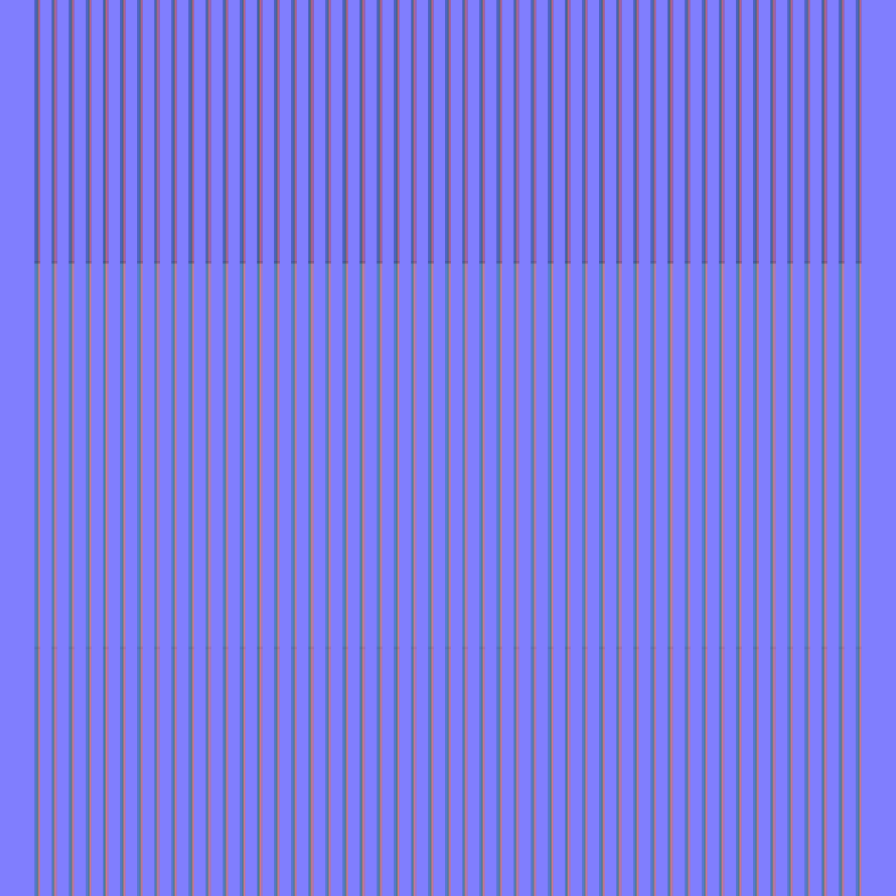
This texture map is drawn by a Shadertoy shader. Its source:

```glsl
// Tangent-space normal map of a panel with fine vertical grooves in three stacked bands.

const float LINE_COUNT = 49.0;
const float PITCH = 0.019097;          // spacing of grooves, canvas widths
const float FIRST_LINE = 0.04167;      // centre of the leftmost groove
const float OUTER_WALL = 0.0033;       // half width of a groove
const float INNER_WALL = 0.0017;       // where the walls become steep
const float CREASE = 0.0005;           // half width of the groove floor
const float CREASE_SHIFT = 0.0006;     // sideways drift of the floor
const float UPPER_SEAM = 0.707;
const float LOWER_SEAM = 0.277;
const float SEAM_HALF = 0.0015;
const float WEAR = 0.14;               // strength variation between grooves

const vec3 FLAT = vec3(0.502, 0.495, 0.995);
const vec3 LEFT_SOFT = vec3(0.34, 0.49, 0.83);
const vec3 LEFT_STEEP = vec3(0.30, 0.50, 0.64);
const vec3 FLOOR_COLOR = vec3(0.53, 0.50, 0.53);
const vec3 RIGHT_STEEP = vec3(0.79, 0.49, 0.59);
const vec3 RIGHT_SOFT = vec3(0.63, 0.48, 0.77);
const vec3 UPPER_TINT = vec3(0.90, 0.80, 0.93);
const vec3 LOWER_TINT = vec3(1.0, 0.96, 0.98);

float hash(float n) {
    return fract(sin(n * 91.7 + 3.1) * 4375.5);
}

// Share of a pixel centred at x that lies between two edges.
float coverage(float x, float left, float right, float pixel) {
    float lo = max(left, x - 0.5 * pixel);
    float hi = min(right, x + 0.5 * pixel);
    return max(hi - lo, 0.0) / pixel;
}

void mainImage(out vec4 fragColor, in vec2 fragCoord) {
    vec2 uv = fragCoord / iResolution.xy;
    vec2 pixel = 1.0 / iResolution.xy;

    // Nearest groove; the margins stay flat.
    float id = clamp(floor((uv.x - FIRST_LINE) / PITCH + 0.5), 0.0, LINE_COUNT - 1.0);
    float x = uv.x - FIRST_LINE - id * PITCH;

    // The floor drifts in a cycle of three grooves.
    float cycle = mod(id, 3.0);
    float drift = cycle < 0.5 ? 1.0 : (cycle < 1.5 ? -1.0 : 0.3);
    float middle = CREASE_SHIFT * drift + 0.0003;

    // Five strips across the groove, from left wall to right wall.
    float leftSoft = coverage(x, -OUTER_WALL, middle - INNER_WALL, pixel.x);
    float leftSteep = coverage(x, middle - INNER_WALL, middle - CREASE, pixel.x);
    float bottom = coverage(x, middle - CREASE, middle + CREASE, pixel.x);
    float rightSteep = coverage(x, middle + CREASE, middle + INNER_WALL, pixel.x);
    float rightSoft = coverage(x, middle + INNER_WALL, OUTER_WALL, pixel.x);
    float groove = leftSoft + leftSteep + bottom + rightSteep + rightSoft;
    vec3 walls = leftSoft * LEFT_SOFT + leftSteep * LEFT_STEEP + bottom * FLOOR_COLOR
               + rightSteep * RIGHT_STEEP + rightSoft * RIGHT_SOFT;
    walls /= max(groove, 0.0001);

    // Bands tint the grooves, with a darker cap at each seam.
    float upper = smoothstep(-pixel.y, pixel.y, uv.y - UPPER_SEAM);
    float lower = smoothstep(-pixel.y, pixel.y, LOWER_SEAM - uv.y);
    walls *= mix(vec3(1.0), UPPER_TINT, upper) * mix(vec3(1.0), LOWER_TINT, lower);
    float upperCap = coverage(uv.y, UPPER_SEAM - SEAM_HALF, UPPER_SEAM + SEAM_HALF, pixel.y);
    float lowerCap = coverage(uv.y, LOWER_SEAM - SEAM_HALF, LOWER_SEAM + SEAM_HALF, pixel.y);
    walls *= 1.0 - 0.15 * upperCap - 0.06 * lowerCap;

    // Uneven strength from groove to groove.
    float strength = 1.0 + WEAR * (hash(id) - 0.5);
    vec3 color = mix(FLAT, FLAT + (walls - FLAT) * strength, clamp(groove, 0.0, 1.0));
    fragColor = vec4(clamp(color, 0.0, 1.0), 1.0);
}
```
